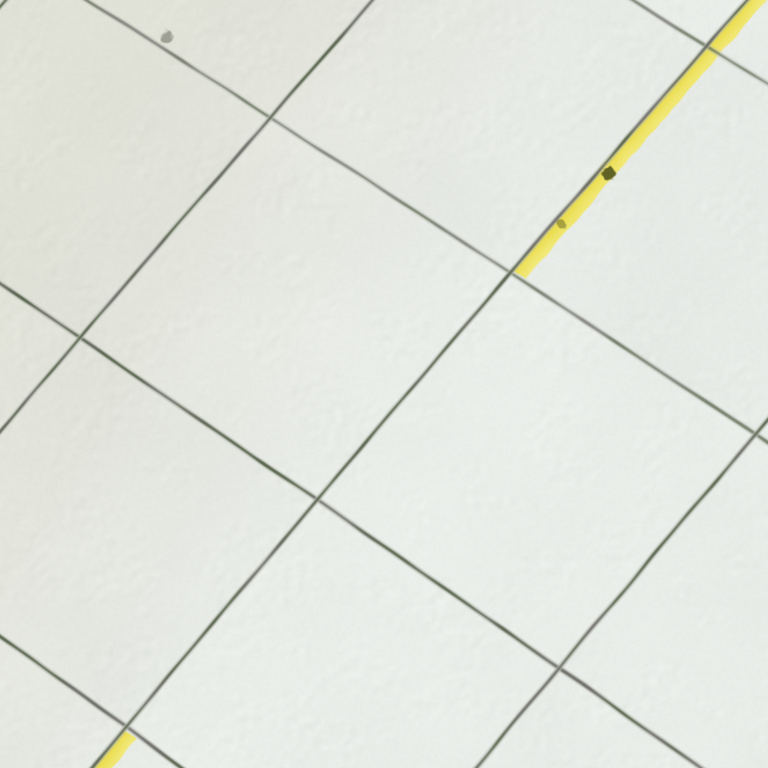
Write a Shadertoy shader that draws this texture.

```glsl
// Pale floor tiles seen at a slant, with thin dark joints and a broken yellow strip.

// Grid layout, in canvas units measured right and down from one tile corner
const vec2 CORNER = vec2(0.4128, 0.349);
const vec2 ROW_STEP = vec2(0.3118, 0.2148);
const vec2 COLUMN_STEP = vec2(-0.25, 0.2956);
const vec3 BEND_ACROSS = vec3(0.0133, 0.0075, 0.004);   // weights of xx, xy, yy
const vec3 BEND_DOWN = vec3(0.0036, 0.025, -0.0025);
const float TILE = 0.38;

// Joints
const float JOINT_HALF = 0.0017;
const float JOINT_HALO = 0.0042;
const float JOINT_WOBBLE = 0.0018;

// Yellow strip, in tile units
const float STRIP_WIDTH = 0.052;
const float STRIP_GAP = 1.012;

// Colours
const vec3 TILE_WARM = vec3(0.880, 0.885, 0.845);
const vec3 TILE_COOL = vec3(0.910, 0.925, 0.908);
const vec3 JOINT_GREEN = vec3(0.34, 0.39, 0.29);
const vec3 JOINT_GREY = vec3(0.44, 0.43, 0.42);
const vec3 HALO_GREY = vec3(0.68, 0.70, 0.66);
const vec3 YELLOW_LIGHT = vec3(0.95, 0.92, 0.50);
const vec3 YELLOW_DEEP = vec3(0.91, 0.85, 0.25);
const vec3 STAIN = vec3(0.32, 0.33, 0.12);
const vec3 SMUDGE = vec3(0.55, 0.56, 0.51);

float hash(vec2 p) {
    vec3 q = fract(p.xyx * 0.1031);
    q += dot(q, q.yzx + 33.33);
    return fract((q.x + q.y) * q.z);
}

float noise(vec2 p) {
    vec2 i = floor(p), f = fract(p);
    f = f * f * (3.0 - 2.0 * f);
    return mix(mix(hash(i), hash(i + vec2(1, 0)), f.x),
               mix(hash(i + vec2(0, 1)), hash(i + vec2(1, 1)), f.x), f.y);
}

float fbm(vec2 p) {
    float sum = 0.0, weight = 0.5;
    for (int i = 0; i < 4; i++) {
        sum += weight * noise(p);
        p = p * 2.03 + 17.0;
        weight *= 0.5;
    }
    return sum;
}

// Canvas position to tile coordinates, with a slight lens bend
vec2 tileCoords(vec2 p) {
    vec2 offset = vec2(p.x - CORNER.x, CORNER.y - p.y);
    vec2 g = inverse(mat2(ROW_STEP, COLUMN_STEP)) * offset;
    vec3 squares = vec3(g.x * g.x, g.x * g.y, g.y * g.y);
    return g - vec2(dot(BEND_ACROSS, squares), dot(BEND_DOWN, squares));
}

// Soft irregular spot
float spot(vec2 p, vec2 centre, float radius) {
    float edge = length(p - centre) + radius * 0.7 * (noise(p * 190.0) - 0.5);
    return 1.0 - smoothstep(radius * 0.6, radius * 1.2, edge);
}

// One joint: thin dark core over a pale halo
vec3 drawJoint(vec3 color, float dist, float strength, vec2 p, float pixel) {
    float wear = noise(p * 38.0);
    float halfWidth = JOINT_HALF * (0.8 + 0.4 * wear);
    float halo = 1.0 - smoothstep(halfWidth, JOINT_HALO + pixel, dist);
    float core = 1.0 - smoothstep(halfWidth - pixel, halfWidth + pixel, dist);
    vec3 coreColor = mix(JOINT_GREEN, JOINT_GREY, smoothstep(0.25, 0.75, noise(p * 21.0 + 5.0)));
    color = mix(color, HALO_GREY, 0.75 * halo * strength);
    return mix(color, coreColor, core * strength * (0.75 + 0.25 * wear));
}

void mainImage(out vec4 fragColor, in vec2 fragCoord) {
    vec2 p = fragCoord / iResolution.xy;
    float pixel = 1.0 / min(iResolution.x, iResolution.y);
    vec2 grid = tileCoords(p);

    // Tile surface: broad light, faint clouds, small bumps, tone per tile
    float light = smoothstep(-0.35, 0.45, p.x - 0.6 * p.y + 0.1);
    vec3 color = mix(TILE_WARM, TILE_COOL, light);
    color += 0.025 * (fbm(p * 7.0) - 0.47) + 0.010 * (hash(floor(grid) + 40.0) - 0.5);
    float bump = noise(p * 105.0) - noise(p * 105.0 + vec2(0.45, -0.45));
    color += 0.022 * bump * smoothstep(0.35, 0.7, noise(p * 26.0));
    color += 0.012 * (noise(p * 300.0) - 0.5);

    // Yellow strip beside one column joint, broken over two tiles
    float tilePixel = pixel / TILE;
    float fray = 0.008 * (noise(p * 60.0) - 0.5);
    float across = abs(grid.x - 0.5 * STRIP_WIDTH) - 0.5 * STRIP_WIDTH + fray;
    float strip = 1.0 - smoothstep(-tilePixel, 1.5 * tilePixel, across);
    strip *= smoothstep(-tilePixel, tilePixel, abs(grid.y) - STRIP_GAP + fray);
    float gloss = smoothstep(0.0, STRIP_WIDTH, grid.x) * 0.55 + 0.5 * fbm(p * 24.0);
    color = mix(color, mix(YELLOW_DEEP, YELLOW_LIGHT, gloss), strip);

    // Joints: columns stay dark, rows fade toward the top
    vec2 sway = vec2(noise(p * 17.0), noise(p * 17.0 + 9.0)) - 0.5;
    vec2 dist = abs((grid - round(grid)) * TILE + JOINT_WOBBLE * sway);
    float rowStrength = mix(0.95, 0.65, smoothstep(0.2, 1.2, -grid.y));
    color = drawJoint(color, dist.y, rowStrength, p, pixel);
    color = drawJoint(color, dist.x, 0.92, p + 3.0, pixel);

    // Stains on the strip and a smudge on the tile
    color = mix(color, STAIN, 0.9 * spot(p, vec2(0.793, 0.774), 0.009));
    color = mix(color, STAIN, 0.45 * spot(p, vec2(0.731, 0.708), 0.006));
    color = mix(color, SMUDGE, 0.8 * spot(p, vec2(0.217, 0.952), 0.008));

    fragColor = vec4(clamp(color, 0.0, 1.0), 1.0);
}
```
